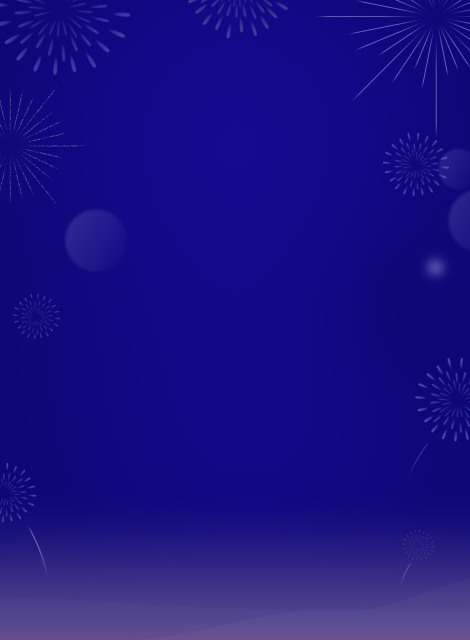
A WebGL 2 fragment shader for this background:

```glsl
#version 300 es
precision highp float;
// Night-blue festival backdrop: a glowing sky fading into a violet haze with
// faint hills, pale bokeh discs and fireworks around the border.
// Fireworks repeat a petal or ray around a centre in polar coordinates.
uniform vec2 u_resolution;
out vec4 fragColor;

const float TAU = 6.2831853;
float pixel; // smoothing width in canvas heights

float hash(vec2 p) {
  return fract(sin(dot(p, vec2(127.1, 311.7))) * 43758.5453);
}

float glow(vec2 p, vec2 centre, float falloff) {
  vec2 d = p - centre;
  return exp(-dot(d, d) * falloff);
}

// Signed offset from the nearest of n spokes; id receives the spoke number.
float spoke(vec2 d, float n, float shift, out float id) {
  float turn = atan(d.y, d.x) / TAU * n + shift;
  id = mod(floor(turn + 0.5), n);
  return length(d) * sin((fract(turn + 0.5) - 0.5) * TAU / n);
}

// Three staggered rings of teardrop petals.
float petalBurst(vec2 d, float radius, float n) {
  float light = 0.0;
  for (float ring = 0.0; ring < 3.0; ring++) {
    float id;
    float across = abs(spoke(d, n, ring * 0.5 + 0.25, id));
    float outer = radius * (1.0 - 0.25 * ring - 0.12 * hash(vec2(id, ring)));
    float t = clamp((length(d) - outer + radius * 0.3) / (radius * 0.3), 0.0, 1.0);
    float width = radius * (0.027 - 0.006 * ring) * 2.6 * t * sqrt(1.0 - t);
    float petal = 1.0 - smoothstep(-pixel, pixel, across - width);
    float ends = smoothstep(0.0, 0.4, t) * (1.0 - smoothstep(0.88, 1.0, t));
    light = max(light, petal * ends * (1.0 - 0.2 * ring) * (0.4 + 0.6 * t));
  }
  return light;
}

// Thin rays of uneven length; every fourth ray is the longest.
float rayBurst(vec2 d, float radius, float n, float shortest) {
  float id;
  float across = abs(spoke(d, n, 0.0, id));
  float reach = mod(id, 4.0) < 0.5 ? 1.0 : mix(shortest, 0.78, hash(vec2(id, 3.0)));
  float t = length(d) / (radius * reach);
  float line = 1.0 - smoothstep(0.0, pixel * 1.3, across);
  return line * smoothstep(0.1, 0.5, t) * (1.0 - smoothstep(0.85, 1.0, t));
}

// Curved rocket trail that thins and fades from a down to b.
float trail(vec2 p, vec2 a, vec2 b, float bend) {
  float t = (p.y - a.y) / (b.y - a.y);
  float x = mix(a.x, b.x, t) + bend * t * (1.0 - t);
  float line = 1.0 - smoothstep(0.0, pixel * 1.5, abs(p.x - x) - 0.0003);
  return line * smoothstep(0.0, 0.15, t) * (1.0 - smoothstep(0.4, 1.0, t));
}

// Translucent soft disc, fading toward its lower right.
float disc(vec2 p, vec2 centre, float radius) {
  vec2 d = (p - centre) / radius;
  float shade = clamp(0.58 + 0.55 * dot(d, vec2(-0.7, 0.4)), 0.0, 1.0);
  return (1.0 - smoothstep(0.86, 1.04, length(d))) * shade;
}

void main() {
  pixel = 0.8 / u_resolution.y;
  vec2 p = gl_FragCoord.xy / u_resolution * vec2(0.737, 1.0);

  // Sky
  float light = 0.8 * glow(p, vec2(0.37, 0.8), 12.0) + 0.5 * glow(p, vec2(0.39, 0.33), 12.0);
  vec3 col = mix(vec3(0.05, 0.022, 0.455), vec3(0.085, 0.045, 0.585), light);
  col -= vec3(0.008, 0.004, 0.025) * glow(p, vec2(0.63, 0.53), 60.0);

  // Haze and hills
  vec3 haze = mix(vec3(0.39, 0.29, 0.54), vec3(0.35, 0.295, 0.56), smoothstep(0.0, 0.03, p.y));
  col = mix(col, haze, 1.0 - smoothstep(-0.02, 0.235, p.y));
  float leftHill = 0.066 - 0.02 * smoothstep(0.0, 0.45, p.x);
  float rightHill = 0.046 * smoothstep(0.2, 0.5, p.x) + 0.055 * smoothstep(0.55, 0.78, p.x);
  col += 0.012 * (1.0 - smoothstep(-pixel, pixel, p.y - leftHill));
  col += vec3(0.022, 0.02, 0.01) * (1.0 - smoothstep(-pixel, pixel, p.y - rightHill));

  // Bokeh
  float bokeh = 0.22 * disc(p, vec2(0.151, 0.624), 0.051);
  bokeh += 0.18 * disc(p, vec2(0.719, 0.736), 0.033);
  bokeh += 0.2 * disc(p, vec2(0.753, 0.655), 0.052);
  bokeh += 0.45 * glow(p, vec2(0.683, 0.582), 4500.0);
  col = mix(col, vec3(0.6, 0.58, 0.85), bokeh);

  // Petal fireworks: centre, radius, opacity
  vec4 bursts[7] = vec4[7](
    vec4(0.094, 0.985, 0.112, 0.4), vec4(0.374, 1.032, 0.095, 0.4),
    vec4(0.652, 0.742, 0.053, 0.5), vec4(0.057, 0.505, 0.038, 0.42),
    vec4(0.719, 0.374, 0.07, 0.5), vec4(0.008, 0.229, 0.05, 0.5),
    vec4(0.656, 0.148, 0.026, 0.25));
  for (int i = 0; i < 7; i++) {
    vec4 b = bursts[i];
    vec3 tint = i == 1 ? vec3(0.6, 0.58, 0.66) : vec3(0.58, 0.6, 0.9);
    col = mix(col, tint, b.w * petalBurst(p - b.xy, b.z, i == 1 ? 26.0 : 20.0));
  }

  // Ray fireworks, the left one broken into sparks
  col = mix(col, vec3(0.68, 0.68, 0.92), 0.5 * rayBurst(p - vec2(0.684, 0.974), 0.193, 32.0, 0.45));
  vec2 d = p - vec2(0.016, 0.772);
  float sparks = 0.35 + 0.65 * step(0.45, hash(floor(d * 400.0)));
  col = mix(col, vec3(0.62, 0.6, 0.66), 0.45 * sparks * rayBurst(d, 0.122, 28.0, 0.7));

  // Rocket trails
  float trails = trail(p, vec2(0.043, 0.18), vec2(0.0755, 0.0925), 0.018);
  trails += 0.5 * trail(p, vec2(0.673, 0.31), vec2(0.638, 0.249), -0.012);
  trails += 0.6 * trail(p, vec2(0.646, 0.122), vec2(0.628, 0.082), -0.012);
  col = mix(col, vec3(0.6, 0.58, 0.85), 0.5 * trails);

  fragColor = vec4(col, 1.0);
}
```
